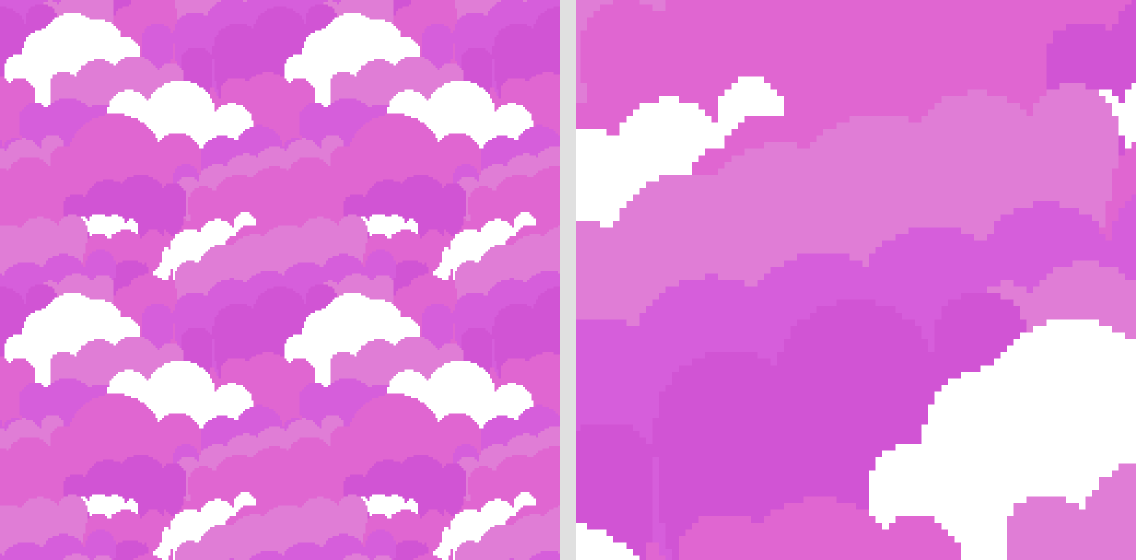
Left, the full canvas; right, a detail of the centre.
This pattern is drawn by a Shadertoy shader. Its source:

```glsl
const float REPEATS = 2.0;      // tiles across and down
const float GRID = 128.0;       // square cells along one tile
const float BODY_SQUASH = 0.35; // lower half of a puff hangs down
const float END_SIZE = 0.55;    // outer puffs relative to the middle one
const float WOBBLE = 0.05;      // size variation between puffs
const int SAMPLES = 2;          // edge smoothing per axis
const float PI = 3.14159;

const vec3 WHITE  = vec3(1.0);
const vec3 PLUM   = vec3(0.82, 0.33, 0.83);
const vec3 VIOLET = vec3(0.84, 0.37, 0.86);
const vec3 PINK   = vec3(0.88, 0.40, 0.82);
const vec3 BLUSH  = vec3(0.88, 0.49, 0.84);

// Bank of round puffs from first to last; arch lifts the middle, y points down
void cloud(inout vec3 color, vec2 p, vec2 first, vec2 last, float arch,
           float radius, int puffs, vec3 tint) {
    for (int i = 0; i < puffs; i++) {
        float t = float(i) / float(puffs - 1);
        float swell = sin(PI * t);
        vec2 d = p - mix(first, last, t);
        d.y += arch * swell;
        d.x = mod(d.x + 0.5 * GRID, GRID) - 0.5 * GRID;
        d.y *= d.y > 0.0 ? BODY_SQUASH : 1.0;
        float size = radius * mix(END_SIZE, 1.0, swell);
        size *= 1.0 + WOBBLE * sin(2.4 * float(i) + first.x);
        if (dot(d, d) < size * size) color = tint;
    }
}

// All banks of one tile, from the top one down, each covering those above
void cloudscape(inout vec3 color, vec2 p) {
    // Upper sky
    cloud(color, p, vec2(9, 32), vec2(57, 24), 8.5, 13.0, 5, WHITE);
    cloud(color, p, vec2(29, 39), vec2(78, 35), -1.0, 12.0, 4, BLUSH);
    cloud(color, p, vec2(108, 43), vec2(137, 43), -3.0, 13.0, 3, PINK);
    cloud(color, p, vec2(16, 54), vec2(46, 55), -3.0, 13.0, 3, VIOLET);
    cloud(color, p, vec2(59, 51), vec2(106, 57), 1.0, 17.0, 3, WHITE);

    // Middle rise
    cloud(color, p, vec2(24, 82), vec2(81, 72), 3.0, 21.0, 3, PINK);
    cloud(color, p, vec2(85, 81), vec2(135, 69), 5.5, 11.0, 4, VIOLET);
    cloud(color, p, vec2(86, 86), vec2(152, 67), -2.0, 10.0, 6, BLUSH);
    cloud(color, p, vec2(93, 92), vec2(158, 74), -6.0, 13.0, 5, PINK);
    cloud(color, p, vec2(35, 95), vec2(79, 90), 0.0, 12.0, 4, PLUM);

    // Narrow openings
    cloud(color, p, vec2(38, 102), vec2(60, 103), 0.0, 5.0, 4, WHITE);
    cloud(color, p, vec2(74, 117), vec2(112, 102), -2.0, 9.0, 4, WHITE);
    cloud(color, p, vec2(107, 112), vec2(122, 108), 0.0, 7.0, 3, PINK);
    cloud(color, p, vec2(45, 112), vec2(70, 110), -3.0, 9.0, 3, PINK);

    // Lower banks, running on into the next tile
    cloud(color, p, vec2(55, 125), vec2(64, 126), -1.5, 8.0, 3, PLUM);
    cloud(color, p, vec2(58, 137), vec2(77, 133), 0.0, 10.0, 3, PINK);
    cloud(color, p, vec2(87, 126), vec2(161, 105), -2.0, 13.0, 6, BLUSH);
    cloud(color, p, vec2(72, 146), vec2(174, 121), -3.0, 13.0, 7, VIOLET);
    cloud(color, p, vec2(151, 134), vec2(175, 131), -3.0, 10.0, 3, BLUSH);
    cloud(color, p, vec2(90, 157), vec2(147, 137), 0.0, 13.0, 4, PLUM);
}

// Colour of the grid cell holding a canvas position
vec3 skyCell(vec2 uv) {
    vec2 tile = fract(uv * REPEATS);
    vec2 cell = floor(vec2(tile.x, 1.0 - tile.y) * GRID) + 0.5;
    vec3 color = PINK;
    cloudscape(color, cell + vec2(0.0, GRID)); // tile above
    cloudscape(color, cell);
    return color;
}

void mainImage(out vec4 fragColor, in vec2 fragCoord) {
    vec3 sum = vec3(0.0);
    for (int y = 0; y < SAMPLES; y++) {
        for (int x = 0; x < SAMPLES; x++) {
            vec2 offset = (vec2(x, y) + 0.5) / float(SAMPLES) - 0.5;
            sum += skyCell((fragCoord + offset) / iResolution.xy);
        }
    }
    fragColor = vec4(sum / float(SAMPLES * SAMPLES), 1.0);
}
```
